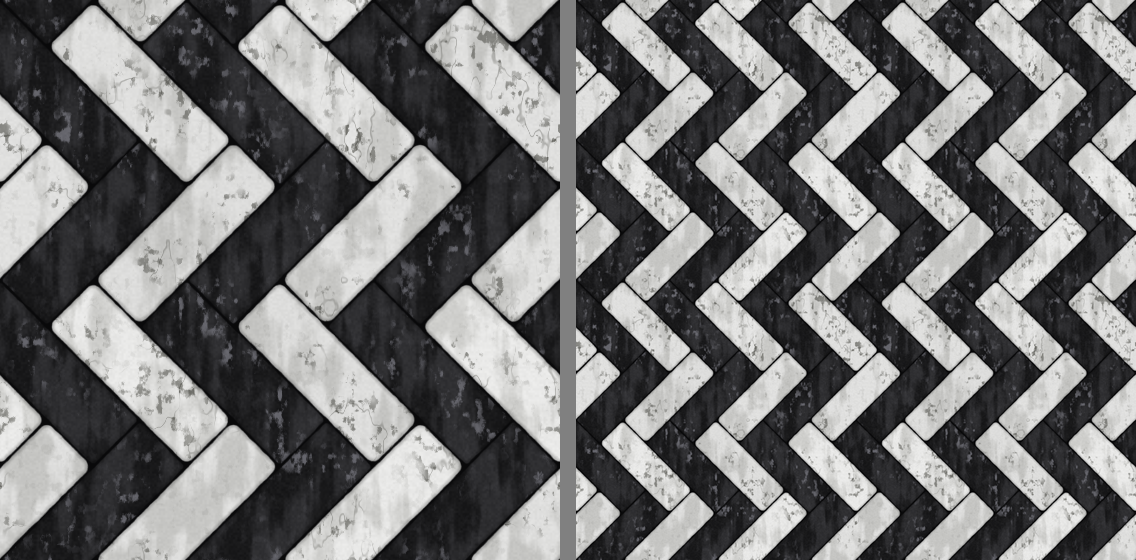
Left: one tile. Right: repeated 2 by 2.
A WebGL 2 fragment shader for this texture:

```glsl
#version 300 es
precision highp float;
// Diagonal herringbone of worn black and white stone bricks, in zigzag stripes.
uniform vec2 u_resolution;
out vec4 fragColor;

const float GRID = 12.0;               // grid units across the canvas
const vec2 STEP = vec2(2.0, 6.0);      // spacing of bricks of one direction
const vec2 HALF_BRICK = vec2(1.5, 0.5);
const vec3 JOINT = vec3(0.035, 0.035, 0.04);
const vec3 LIGHT_LOW = vec3(0.785, 0.785, 0.775);
const vec3 LIGHT_HIGH = vec3(0.89, 0.89, 0.885);
const vec3 LIGHT_WEAR = vec3(0.42, 0.42, 0.40);
const vec3 DARK_LOW = vec3(0.095, 0.095, 0.10);
const vec3 DARK_HIGH = vec3(0.185, 0.185, 0.195);
const vec3 DARK_WEAR = vec3(0.44, 0.44, 0.47);

float hash(vec2 p) {
  return fract(sin(dot(p, vec2(127.1, 311.7))) * 43758.5453);
}

// Value noise that wraps after a whole number of cells
float noise(vec2 uv, vec2 cells, float seed) {
  vec2 p = uv * cells;
  vec2 i = floor(p);
  vec2 f = fract(p);
  f = f * f * (3.0 - 2.0 * f);
  vec2 lo = mod(i, cells) + seed;
  vec2 hi = mod(i + 1.0, cells) + seed;
  return mix(mix(hash(lo), hash(vec2(hi.x, lo.y)), f.x),
             mix(hash(vec2(lo.x, hi.y)), hash(hi), f.x), f.y);
}

float fbm(vec2 uv, vec2 cells, float seed) {
  float sum = 0.0;
  float amp = 0.5;
  for (int k = 0; k < 4; k++) {
    sum += amp * noise(uv, cells, seed);
    cells *= 2.0;
    seed += 3.7;
    amp *= 0.5;
  }
  return sum / 0.9375;
}

float roundedBox(vec2 p, vec2 halfSize, float radius) {
  vec2 q = abs(p) - halfSize + radius;
  return length(max(q, 0.0)) + min(max(q.x, q.y), 0.0) - radius;
}

// Brick leaning by slope: xy = position along and across it, zw = column and row
vec4 findBrick(vec2 p, vec2 center, float slope) {
  vec2 d = p - center;
  float row = floor(d.y / STEP.y + 0.5);
  d.y -= row * STEP.y;
  float across = (d.x - slope * d.y) / STEP.x;
  float column = floor(across + 0.5);
  across -= column;
  return vec4(across + slope * d.y, across, column, row);
}

vec3 lightStone(vec2 uv, float seed) {
  float tone = 0.55 * fbm(uv, vec2(22.0, 12.0), seed) + 0.45 * fbm(uv, vec2(40.0, 5.0), seed + 9.0);
  float worn = smoothstep(0.44, 0.66, fbm(uv, vec2(18.0, 11.0), seed + 21.0));
  float pits = smoothstep(0.57, 0.74, fbm(uv, vec2(84.0, 60.0), seed + 33.0));
  float crack = 1.0 - smoothstep(0.0, 0.022, abs(fbm(uv, vec2(20.0, 10.0), seed + 45.0) - 0.5));
  vec3 color = mix(LIGHT_LOW, LIGHT_HIGH, smoothstep(0.36, 0.55, tone));
  return mix(color, LIGHT_WEAR, clamp(worn * (0.65 * pits + 0.4 * crack) + 0.1 * pits, 0.0, 1.0));
}

vec3 darkStone(vec2 uv, float seed) {
  float tone = 0.5 * fbm(uv, vec2(26.0, 12.0), seed) + 0.5 * fbm(uv, vec2(44.0, 6.0), seed + 9.0);
  float worn = smoothstep(0.46, 0.70, fbm(uv, vec2(22.0, 11.0), seed + 21.0));
  float scuffs = smoothstep(0.52, 0.74, fbm(uv, vec2(90.0, 54.0), seed + 33.0));
  vec3 color = mix(DARK_LOW, DARK_HIGH, smoothstep(0.40, 0.62, tone));
  return mix(color, DARK_WEAR, scuffs * (0.75 * worn + 0.1));
}

void main() {
  vec2 uv = gl_FragCoord.xy / u_resolution;
  vec2 p = vec2(uv.x, 1.0 - uv.y) * GRID;
  float pixel = 0.7071 * GRID / min(u_resolution.x, u_resolution.y);

  // The two directions of brick fill the plane between them
  vec4 brick = findBrick(p, vec2(3.0, 2.0), 1.0);
  float direction = 0.0;
  if (abs(brick.x) > HALF_BRICK.x) {
    brick = findBrick(p, vec2(4.0, 5.0), -1.0);
    direction = 1.0;
  }
  float isDark = mod(brick.z, 2.0);
  vec2 id = mod(brick.zw, GRID / STEP);
  float seed = floor(hash(id + direction * 13.0 + 2.0) * 400.0);

  // Stone with a small shift of tone from brick to brick and fine grain
  vec3 color = isDark > 0.5 ? darkStone(uv, seed) : lightStone(uv, seed);
  color *= 0.97 + 0.06 * hash(vec2(seed, 5.0));
  color += (noise(uv, vec2(256.0), 7.0) - 0.5) * 0.035;

  // Slightly ragged edges, softer corners on the light bricks
  float edge = roundedBox(brick.xy, HALF_BRICK - 0.018, mix(0.13, 0.05, isDark));
  edge += (fbm(uv, vec2(72.0), 3.0) - 0.5) * 0.022;
  color *= 1.0 - 0.22 * smoothstep(-0.07, 0.0, edge);
  color = mix(color, JOINT, smoothstep(-pixel, pixel, edge));
  fragColor = vec4(color, 1.0);
}
```
